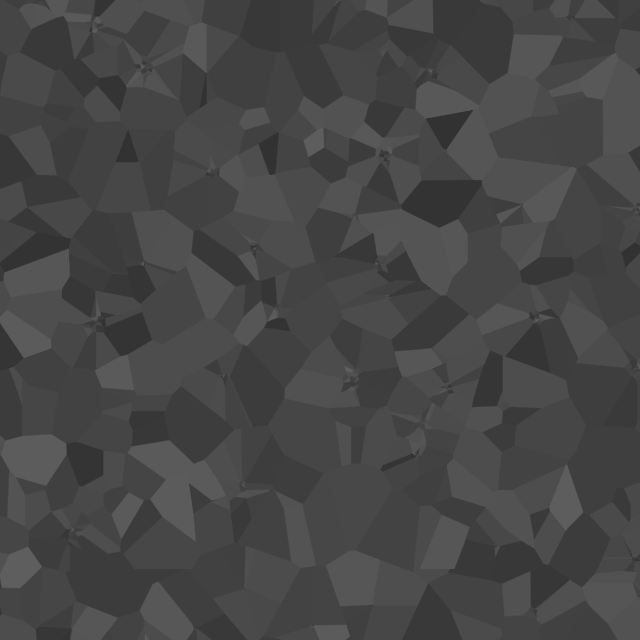
A three.js fragment shader for this texture:

```glsl
varying vec2 vUv;

const float GRID = 9.0;          // clusters across the canvas
const float MAX_GRAINS = 32.0;   // seeds in the densest cluster
const float EDGE = 0.001;        // half width of a smoothed edge

float hash(vec2 cell, float salt) {
  return fract(sin(dot(vec3(cell, salt), vec3(127.1, 311.7, 74.7))) * 43758.5453);
}

vec2 hash2(vec2 cell, float salt) {
  return vec2(hash(cell, salt), hash(cell, salt + 0.37));
}

// Seed position relative to its cluster; some pairs mirror for upright edges
vec2 grainOffset(vec2 cell, float index, float spread) {
  float pair = floor(index * 0.5);
  float mirrored = step(hash(cell, pair + 60.5), 0.3);
  vec2 polar = hash2(cell, mix(index, pair + 90.0, mirrored));
  float angle = 6.28318 * polar.x;
  vec2 offset = spread * polar.y * vec2(cos(angle), sin(angle));
  float side = 1.0 - 2.0 * mirrored * mod(index, 2.0);
  return hash(cell, 50.2) < 0.5 ? offset * vec2(side, 1.0) : offset * vec2(1.0, side);
}

// Grey of one flat facet, mostly mid with a longer bright tail
float facetTone(vec2 cell, float index) {
  float t = hash(cell, index + 130.1) + hash(cell, index + 170.6) - 1.0;
  return 0.270 + 0.092 * t + 0.014 * t * t;
}

// Voronoi facets of clustered seeds: tight clusters throw out radial slivers
float shatter(vec2 p, float edge) {
  vec2 home = floor(p);
  vec2 nearSeed = vec2(0.0), nextSeed = vec2(0.0);
  vec2 nearId = vec2(0.0), nextId = vec2(0.0);
  float nearIndex = 0.0, nextIndex = 0.0;
  float nearDist = 1e3, nextDist = 1e3;

  for (int y = -1; y <= 1; y++) {
    for (int x = -1; x <= 1; x++) {
      vec2 cell = home + vec2(float(x), float(y));
      vec2 center = cell + hash2(cell, 40.3);
      float size = hash(cell, 43.8);
      bool burst = hash(cell, 46.1) < 0.58;
      float count = burst ? mix(7.0, MAX_GRAINS, size * size) : 3.0 + 3.0 * size;
      float spread = burst ? mix(0.02, 0.24, size * size) : 0.65;

      for (float i = 0.0; i < MAX_GRAINS; i++) {
        if (i >= count) break;
        vec2 seed = center + grainOffset(cell, i, spread);
        vec2 toSeed = seed - p;
        float d = dot(toSeed, toSeed);
        if (d < nearDist) {
          nextDist = nearDist; nextSeed = nearSeed;
          nextId = nearId; nextIndex = nearIndex;
          nearDist = d; nearSeed = seed;
          nearId = cell; nearIndex = i;
        } else if (d < nextDist) {
          nextDist = d; nextSeed = seed;
          nextId = cell; nextIndex = i;
        }
      }
    }
  }

  // Blend the two closest facets across their shared border
  float border = (nextDist - nearDist) / max(2.0 * distance(nearSeed, nextSeed), 1e-5);
  float cover = 0.5 + 0.5 * clamp(border / edge, 0.0, 1.0);
  return mix(facetTone(nextId, nextIndex), facetTone(nearId, nearIndex), cover);
}

void main() {
  float grey = shatter(vUv * GRID + vec2(3.0, 7.0), EDGE * GRID);
  gl_FragColor = vec4(vec3(grey), 1.0);
}
```
